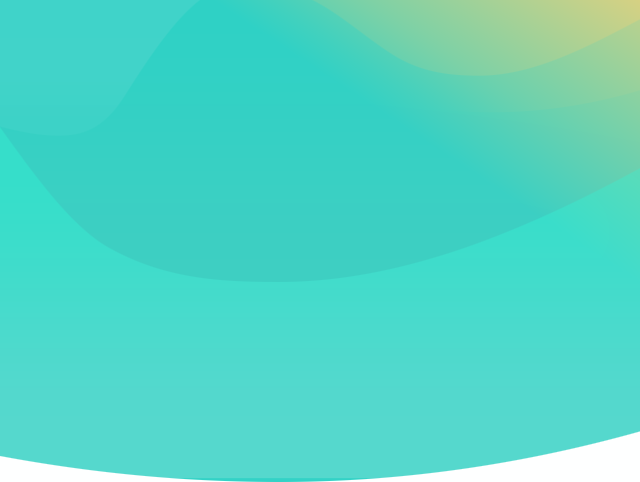
Reproduce this background procedurally as a Shadertoy shader.

```glsl
#define DEEP_TEAL vec3(0.184, 0.820, 0.773)
#define MUTED_TEAL vec3(0.243, 0.812, 0.761)
#define PALE_TEAL vec3(0.275, 0.831, 0.792)
#define MINT vec3(0.212, 0.871, 0.792)
#define SOFT_MINT vec3(0.333, 0.847, 0.804)
#define SUN vec3(0.859, 0.820, 0.505)
#define PAPER vec3(0.995, 1.0, 1.0)
#define GLOW_STRENGTH 0.80
#define MINT_GLOW 0.55
#define CREST_LIFT 0.12
#define HAZE_LIFT 0.05

// Cubic through points a and b (x, y, slope)
float hermite(float x, vec3 a, vec3 b) {
    float h = b.x - a.x;
    float t = clamp((x - a.x) / h, 0.0, 1.0);
    float s = t * t * (3.0 - 2.0 * t);
    float u = 1.0 - t;
    return mix(a.y, b.y, s) + h * t * u * (a.z * u - b.z * t);
}

// Smooth curve through four points, joined at b and c
float curve(float x, vec3 a, vec3 b, vec3 c, vec3 d) {
    return x < b.x ? hermite(x, a, b)
         : x < c.x ? hermite(x, b, c) : hermite(x, c, d);
}

// Antialiased cover of the area above an edge
float above(float y, float edge) {
    float d = y - edge;
    return clamp(0.5 - d / fwidth(d), 0.0, 1.0);
}

void mainImage(out vec4 fragColor, in vec2 fragCoord) {
    vec2 uv = fragCoord / iResolution.xy;
    float x = uv.x;
    float y = 1.0 - uv.y; // depth below the top edge

    // Edges of the layers
    float bigWave = curve(x, vec3(0.0, 0.264, 1.85), vec3(0.169, 0.513, 0.75),
                          vec3(0.436, 0.585, 0.0), vec3(1.0, 0.349, -0.72));
    float leftHill = curve(x, vec3(0.0, 0.2625, 0.35), vec3(0.091, 0.2815, 0.0),
                           vec3(0.195, 0.1986, -2.1), vec3(0.3125, 0.0, -1.0));
    float crest = curve(x, vec3(0.488, 0.0, 0.65), vec3(0.612, 0.112, 0.85),
                        vec3(0.749, 0.157, 0.0), vec3(1.0, 0.040, -0.7));
    float haze = 0.233 - 0.85 * (x - 0.768) * (x - 0.768);
    float fromLow = x - 0.436;
    float bowl = 1.0 - (fromLow < 0.0 ? 0.284 : 0.33) * fromLow * fromLow;

    // Diagonal warm light from the upper right
    float glow = max(1.498 * (x - 0.332) - 1.704 * y, 0.0);

    // Lower mint field
    vec3 color = mix(MINT, SOFT_MINT, smoothstep(0.35, 0.9, y));
    color = mix(color, SUN, MINT_GLOW * glow);
    color = mix(color, DEEP_TEAL, 0.9 * (1.0 - above(y, 0.992)));

    // Large teal wave with its warm overlays
    float warmth = GLOW_STRENGTH * glow
                 + CREST_LIFT * above(y, crest)
                 + HAZE_LIFT * above(y, haze) * smoothstep(0.1, 0.4, glow);
    vec3 body = mix(DEEP_TEAL, MUTED_TEAL, smoothstep(0.0, 0.6, y));
    float hillFade = mix(0.75, 0.45, smoothstep(0.15, 0.28, y));
    body = mix(body, PALE_TEAL, hillFade * above(y, leftHill));
    body = mix(body, SUN, min(warmth, 1.0));
    color = mix(color, body, above(y, bigWave));

    // White below the bowl
    color = mix(PAPER, color, above(y, bowl));
    fragColor = vec4(color, 1.0);
}
```
